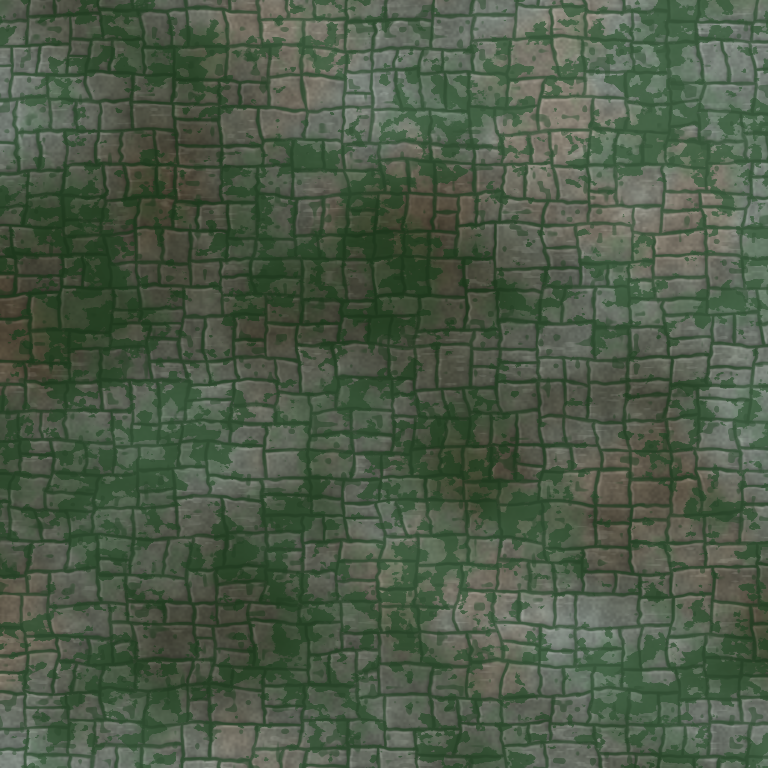
This texture is drawn by a Shadertoy shader. Its source:

```glsl
// Weathered ashlar paving with mossy joints under broad cloudy stains.
// Stones are an irregular rectangle tiling: cells alternately carry a vertical
// or a horizontal cut, and every lattice corner owns the stone between cuts.

float hash(vec2 p) {
    vec3 q = fract(vec3(p.xyx) * 0.1031);
    q += dot(q, q.yzx + 33.33);
    return fract((q.x + q.y) * q.z);
}

float noise(vec2 p) {
    vec2 i = floor(p), f = fract(p);
    f = f * f * (3.0 - 2.0 * f);
    return mix(mix(hash(i), hash(i + vec2(1, 0)), f.x),
               mix(hash(i + vec2(0, 1)), hash(i + vec2(1, 1)), f.x), f.y);
}

float fbm(vec2 p) {
    float sum = 0.0, amp = 0.533;
    for (int i = 0; i < 4; i++) {
        sum += amp * noise(p);
        p = mat2(0.8, 0.6, -0.6, 0.8) * p * 2.03 + 17.3;
        amp *= 0.5;
    }
    return sum;
}

// Position of the cut inside a cell, in lattice units.
vec2 cut(vec2 cell) {
    return cell + mix(0.22, 0.78, hash(cell + 71.0));
}

// Finds the stone around p: lower corner in xy, upper corner in zw.
vec4 findStone(vec2 p) {
    vec4 stone = vec4(floor(p), floor(p) + 1.0);
    for (int k = 0; k < 4; k++) {
        vec2 v = floor(p) + vec2(k % 2, k / 2);
        vec2 sw = cut(v - 1.0), ne = cut(v);
        vec2 se = cut(v - vec2(0, 1)), nw = cut(v - vec2(1, 0));
        bool even = mod(v.x + v.y, 2.0) < 0.5;
        vec4 box = even ? vec4(sw.x, se.y, ne.x, nw.y)
                        : vec4(nw.x, sw.y, se.x, ne.y);
        if (all(greaterThanEqual(p, box.xy)) && all(lessThan(p, box.zw))) stone = box;
    }
    // Break some of the long stones in two
    vec2 size = stone.zw - stone.xy;
    float h = hash(stone.xy * 37.0);
    if (size.x > 1.15 && h < 0.55) {
        float x = stone.x + size.x * mix(0.4, 0.6, h / 0.55);
        if (p.x < x) stone.z = x; else stone.x = x;
    } else if (size.y > 1.15 && h < 0.6) {
        float y = stone.y + size.y * mix(0.38, 0.62, h / 0.6);
        if (p.y < y) stone.w = y; else stone.y = y;
    }
    return stone;
}

float ridge(float d, float center, float width) {
    float t = (d - center) / width;
    return exp(-t * t);
}

void mainImage(out vec4 fragColor, in vec2 fragCoord) {
    vec2 uv = fragCoord / iResolution.y;
    float pixel = 1.0 / iResolution.y;

    // Tilted, slightly ragged stone outlines
    vec2 grid = vec2(19.0, 25.0);
    vec2 p = uv * grid + 40.0;
    p += 0.26 * (vec2(noise(p * 0.8), noise(p * 0.8 + 31.0)) - 0.5);
    p += 0.07 * (vec2(noise(p * 5.0), noise(p * 5.0 + 53.0)) - 0.5);
    vec4 stone = findStone(p);
    vec2 low = (p - stone.xy) / grid, high = (stone.zw - p) / grid;
    float edge = min(min(low.x, low.y), min(high.x, high.y));
    float tone = hash(stone.xy * 13.7 + 5.0);

    // Broad stains: dark and warm in the middle, pale and cool outside
    float clouds = fbm(uv * vec2(3.6, 4.4) + 8.2);
    float light = 0.47 + 2.1 * (clouds - 0.5) + 0.85 * (length(uv - vec2(0.52, 0.5)) - 0.38);
    light = clamp(light, 0.0, 1.0);
    vec3 color = mix(vec3(0.285, 0.28, 0.23), vec3(0.49, 0.51, 0.485), light);
    float warm = smoothstep(0.48, 0.72, fbm(uv * 5.5 + 61.0));
    color *= mix(vec3(0.98, 1.01, 1.0), vec3(1.06, 0.97, 0.92), warm);

    // Stone surface: blotches, grain and pale scuffs
    float grain = noise(uv * 260.0) - 0.5;
    float blotch = fbm(uv * 48.0 + 3.0) - 0.5;
    color *= 1.0 + 0.10 * (tone - 0.5) + 0.32 * blotch + 0.14 * grain;
    float scuff = smoothstep(0.62, 0.85, noise(uv * vec2(70.0, 280.0) + 9.0));
    color += 0.055 * scuff * smoothstep(0.45, 0.65, fbm(uv * 22.0 + 44.0));

    // Bevel: lit upper and left rims, shaded lower and right rims
    float wear = mix(0.35, 1.0, noise(uv * 34.0 + 19.0));
    float rim = max(ridge(high.y, 0.0042, 0.0016), ridge(low.x, 0.0042, 0.0016));
    float shade = max(ridge(low.y, 0.001, 0.004), ridge(high.x, 0.001, 0.004));
    color += 0.075 * rim * wear;
    color *= 1.0 - 0.22 * shade * wear;

    // Moss: soft haze, torn patches and small pits
    vec3 moss = mix(vec3(0.13, 0.24, 0.125), vec3(0.24, 0.37, 0.25), light);
    float damp = fbm(uv * 15.0 + 27.0) + 0.10 * (tone - 0.5);
    float haze = smoothstep(0.42, 0.72, damp + 0.3 * blotch);
    color = mix(color, moss * 1.12, 0.42 * haze);
    float torn = fbm(uv * vec2(58.0, 76.0) + 12.0) + 0.55 * (damp - 0.5);
    torn += 0.05 * ridge(edge, 0.0, 0.006);
    color = mix(color, moss, 0.82 * smoothstep(0.605, 0.655 + pixel * 4.0, torn));
    float pits = noise(uv * 105.0 + 77.0) + 0.35 * (noise(uv * 27.0) - 0.5);
    color = mix(color, moss * 0.9, 0.55 * smoothstep(0.80, 0.92, pits));

    // Overgrown joints
    float joint = 1.0 - smoothstep(0.0008, 0.0026 + pixel * 0.6, edge);
    color = mix(color, moss * 0.88, joint * mix(0.5, 0.95, wear));

    fragColor = vec4(clamp(color, 0.0, 1.0), 1.0);
}
```
